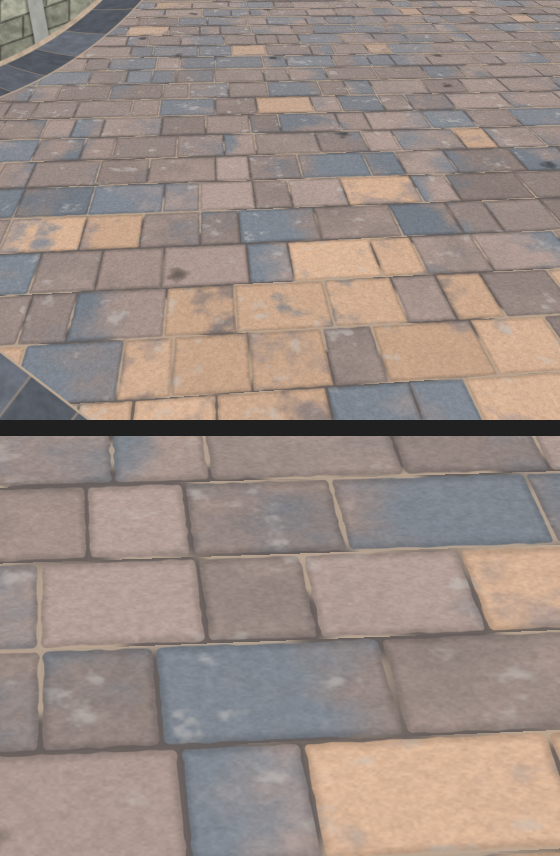
Top: the whole. Bottom: its middle third, enlarged.
Reproduce this texture procedurally as a Shadertoy shader.

```glsl
#define HORIZON 0.444      // height of the horizon above the top edge
#define DEPTH 11.92        // rows times distance below the horizon
#define ROW_SHIFT 0.68
#define VANISH_X 0.486
#define UNIT 0.0475        // paver module, pavers are 2, 3 or 4 modules wide
#define JOINT 0.0021
#define CORNER 0.006
#define STAIN_CHANCE 0.22
#define GRAIN 0.12
#define SETT_LENGTH 0.085

const vec3 RUST = vec3(0.66, 0.585, 0.555);
const vec3 UMBER = vec3(0.56, 0.505, 0.485);
const vec3 SLATE = vec3(0.48, 0.505, 0.54);
const vec3 TAN = vec3(0.80, 0.665, 0.56);
const vec3 HAZE = vec3(0.64, 0.595, 0.58);
const vec3 SAND = vec3(0.73, 0.65, 0.57);
const vec3 GAP = vec3(0.39, 0.36, 0.35);
const vec3 CHARCOAL = vec3(0.33, 0.345, 0.375);
const vec3 WALL = vec3(0.57, 0.57, 0.51);
const vec3 POST = vec3(0.63, 0.63, 0.61);

float hash(vec2 p) {
    vec3 h = fract(p.xyx * 0.1031);
    h += dot(h, h.yzx + 33.33);
    return fract((h.x + h.y) * h.z);
}

float noise(vec2 p) {
    vec2 i = floor(p), f = fract(p);
    f *= f * (3.0 - 2.0 * f);
    vec2 e = vec2(0.0, 1.0);
    return mix(mix(hash(i), hash(i + e.yx), f.x),
               mix(hash(i + e.xy), hash(i + e.yy), f.x), f.y);
}

float fbm(vec2 p) {
    float sum = 0.0, amp = 0.5;
    for (int i = 0; i < 4; i++, amp *= 0.5, p = p * 2.03 + 17.0) sum += amp * noise(p);
    return sum / 0.9375;
}

float roundBox(vec2 p, vec2 halfSize, float r) {
    vec2 q = abs(p) - halfSize + r;
    return length(max(q, 0.0)) + min(max(q.x, q.y), 0.0) - r;
}

// Paving in perspective: each row holds groups of one small, one medium, one large paver
vec3 paving(vec2 p, float px) {
    float dx = p.x - 0.66;
    float dist = (p.y + HORIZON - 0.024 * dx) / (1.0 - 0.0662 * dx);
    float v = DEPTH / dist - ROW_SHIFT;
    float row = floor(v);
    float u = (p.x - VANISH_X) / (dist * UNIT) + 9.0 * hash(vec2(row, 4.7));
    float group = floor(u / 9.0), f = u - 9.0 * group;
    vec2 plane = vec2(u, v * 3.0);

    float first = 2.0 + floor(3.0 * hash(vec2(group + 40.0, row)));
    float second = 2.0 + mod(first - 1.0 + floor(2.0 * hash(vec2(group + 80.0, row))), 3.0);
    float start = 0.0, size = first, index = 0.0;
    if (f > first) { start = first; size = second; index = 1.0; }
    if (f > first + second) { start = first + second; size = 9.0 - start; index = 2.0; }
    vec2 id = vec2(group * 3.0 + index + 60.0, row);

    vec2 halfSize = 0.5 * vec2(size * UNIT * dist, dist * dist / DEPTH);
    vec2 local = vec2((f - start) / size - 0.5, v - row - 0.5) * 2.0;
    float d = roundBox(local * halfSize, halfSize, CORNER * dist) + JOINT * dist;
    d += 0.002 * dist * (noise(plane * 4.0) - 0.5);

    // Blended face colour
    float cloud = fbm(plane * 0.7 + 31.0 * hash(id + 5.0));
    float lean = local.x * (hash(id + 9.0) - 0.5);
    vec3 col = mix(RUST, UMBER, smoothstep(0.3, 0.8, 0.6 * hash(id + 2.0) + 0.5 * cloud));
    col = mix(col, SLATE, smoothstep(0.5, 0.95, hash(id) + 0.7 * lean + 0.6 * (cloud - 0.5)));
    float tanChance = mix(0.05, 0.48, 1.0 - smoothstep(9.0, 10.5, row));
    float isTan = step(hash(id + 13.0), tanChance);
    col = mix(col, TAN, isTan * smoothstep(0.15, 0.45, cloud + 0.3 * lean));
    col *= 0.95 + 0.12 * hash(id + 21.0);
    col = mix(col, HAZE, 0.4 * (1.0 - smoothstep(0.45, 0.95, dist)));

    // Grain, pale bloom, worn edges and round stains
    col *= 1.0 + GRAIN * (fbm(plane * 7.0) - 0.5) + 0.07 * (noise(plane * 16.0) - 0.5);
    col = mix(col, vec3(0.78, 0.76, 0.74), 0.5 * smoothstep(0.67, 0.85, fbm(plane * 1.3 + 50.0)));
    col *= mix(0.86, 1.0, smoothstep(0.0, 0.008 * dist, -d));
    vec2 cell = floor(plane / 7.0);
    vec2 spot = plane - 7.0 * (cell + 0.25 + 0.5 * vec2(hash(cell + 3.0), hash(cell + 7.0)));
    float stain = 1.0 - smoothstep(0.1, 0.65, length(spot) + 0.4 * (noise(plane * 3.0) - 0.5));
    col *= 1.0 - 0.36 * stain * step(hash(cell + 70.0), STAIN_CHANCE);

    vec3 joint = mix(GAP, SAND, smoothstep(0.38, 0.62, noise(plane * 0.6 + 9.0)));
    return mix(col, joint, 0.85 * smoothstep(-px, px, d));
}

// Dark edging blocks, measured along and across their band
vec3 edging(vec2 q, float px) {
    float t = q.x / SETT_LENGTH, id = floor(t);
    float d = (0.5 - abs(fract(t) - 0.5)) * SETT_LENGTH;
    vec3 col = CHARCOAL * (0.85 + 0.4 * hash(vec2(id + 30.0, 2.0)));
    col *= 0.88 + 0.24 * fbm(q * 90.0 + 40.0);
    return mix(mix(GAP, SAND, 0.35), col, smoothstep(0.0015 - px, 0.0015 + px, d));
}

// Coursed stone wall with one upright post
vec3 wall(vec2 p, float px) {
    vec2 q = vec2(p.x, p.y + 0.35 * p.x) / vec2(0.11, 0.055);
    q.x += 0.5 * mod(floor(q.y), 2.0);
    vec2 edge = (0.5 - abs(fract(q) - 0.5)) * vec2(0.11, 0.055);
    vec3 col = WALL * (0.85 + 0.25 * hash(floor(q) + 8.0)) * (0.75 + 0.5 * fbm(p * 70.0));
    col *= mix(0.65, 1.0, smoothstep(0.0, 0.005, min(edge.x, edge.y)));
    float post = abs(p.x - 0.083 - 0.18 * p.y) - 0.018;
    col *= 1.0 - 0.3 * (1.0 - smoothstep(0.0, 0.01, post));
    return mix(POST * (0.9 + 0.2 * fbm(p * 60.0)), col, smoothstep(-px, px, post));
}

void mainImage(out vec4 fragColor, in vec2 fragCoord) {
    float px = 1.0 / iResolution.y;
    vec2 p = vec2(fragCoord.x, iResolution.y - fragCoord.y) * px;
    vec3 col = paving(p, px);

    // Curved edging and wall, upper left
    vec2 rel = p + vec2(0.304, 0.578);
    float r = length(rel);
    vec2 band = vec2(atan(rel.x, rel.y) * 0.83 - 1.1 * (r - 0.797), r);
    col = mix(SAND, col, smoothstep(-px, px, r - 0.866));
    col = mix(edging(band, px), col, smoothstep(-px, px, r - 0.863));
    col = mix(SAND * (0.85 + 0.3 * fbm(p * 80.0)), col, smoothstep(-px, px, r - 0.797));
    col = mix(wall(p, px), col, smoothstep(-px, px, r - 0.785));

    // Cut edging, lower left
    vec2 c = p - vec2(0.0, 0.84);
    float cut = dot(c, vec2(-0.609, 0.793));
    col = mix(col, SAND, smoothstep(-px, px, cut + 0.006));
    vec2 cutBand = vec2(dot(c, vec2(0.793, 0.609)) + 0.05, cut);
    col = mix(col, edging(cutBand * 0.6, px) * 1.15, smoothstep(-px, px, cut));
    fragColor = vec4(col, 1.0);
}
```
